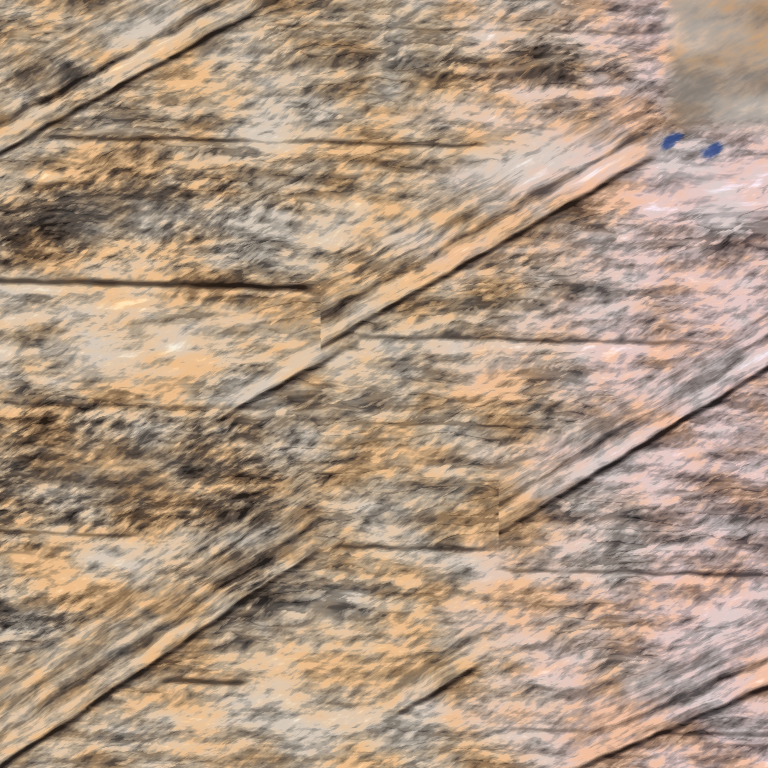
Give the GLSL for this texture, as a WebGL 2 fragment shader.

```glsl
#version 300 es
precision highp float;
// Weathered boards: level planks with broken seams, crossed by slanted battens.
// Stretched gradient noise gives a tone for grain, flecks and stains; the tone
// then runs through a wood colour ramp that cools towards the right.
uniform vec2 u_resolution;
out vec4 fragColor;
#define BASE_TONE 0.63
#define GRAIN_DEPTH 0.95
#define FLECK_DEPTH 0.9
#define BROAD_DEPTH 0.75
#define SEAM_WIDTH 0.0024
#define GAP_WIDTH 0.0036
#define COOL_TINT vec3(1.02, 1.01, 1.17)
#define SOOT vec3(0.15, 0.12, 0.10)
#define DARK vec3(0.35, 0.30, 0.26)
#define BROWN vec3(0.55, 0.48, 0.40)
#define TAN vec3(0.71, 0.64, 0.55)
#define PALE vec3(0.89, 0.78, 0.66)

// Battens: start and end of the lower edge, then their widths
const vec4 BATTENS[7] = vec4[7](
  vec4(-0.05, 0.777, 0.36, 1.004), vec4(0.416, 0.551, 0.866, 0.808),
  vec4(-0.05, -0.03, 0.43, 0.297), vec4(0.648, 0.308, 1.05, 0.555),
  vec4(0.47, 0.045, 0.65, 0.153), vec4(0.7, -0.02, 1.05, 0.13), vec4(0.24, 0.43, 0.465, 0.558));
const float WIDTHS[7] = float[7](0.11, 0.095, 0.115, 0.075, 0.055, 0.1, 0.035);
// Seams: left end, right end, height, strength
const vec4 SEAMS[11] = vec4[11](
  vec4(0.05, 0.64, 0.822, 0.7), vec4(-0.1, 0.416, 0.634, 1.3), vec4(0.46, 0.93, 0.562, 0.7),
  vec4(0.45, 0.74, 0.449, 0.4), vec4(0.43, 0.64, 0.289, 0.7), vec4(0.64, 1.1, 0.258, 0.65),
  vec4(-0.1, 0.19, 0.307, 0.6), vec4(0.2, 0.33, 0.113, 1.1), vec4(0.65, 1.1, 0.05, 0.6),
  vec4(0.35, 0.86, 0.967, 0.4), vec4(-0.1, 0.36, 0.475, 0.45));
// Stains: centre, half length, tone change
const vec4 STAINS[12] = vec4[12](
  vec4(0.16, 0.72, 0.18, -0.34), vec4(0.15, 0.385, 0.22, -0.36), vec4(0.03, 0.21, 0.09, -0.34),
  vec4(0.49, 0.66, 0.07, -0.34), vec4(0.28, 0.26, 0.07, -0.32), vec4(0.07, 0.89, 0.08, -0.34),
  vec4(0.29, 0.622, 0.065, -0.22), vec4(0.67, 0.91, 0.09, -0.26), vec4(0.055, 0.77, 0.026, 0.5),
  vec4(0.72, 0.79, 0.12, 0.26), vec4(0.28, 0.535, 0.17, 0.14), vec4(0.99, 0.755, 0.11, 0.4));

vec2 gradientAt(vec2 cell) {
  vec2 k = vec2(dot(cell, vec2(127.1, 311.7)), dot(cell, vec2(269.5, 183.3)));
  return 2.0 * fract(sin(k) * 43758.5) - 1.0;
}
float gradientNoise(vec2 p) {
  vec2 i = floor(p), f = fract(p), o = vec2(0.0, 1.0);
  vec2 u = f * f * f * (f * (f * 6.0 - 15.0) + 10.0);
  float low = mix(dot(gradientAt(i), f), dot(gradientAt(i + o.yx), f - o.yx), u.x);
  float high = mix(dot(gradientAt(i + o), f - o), dot(gradientAt(i + 1.0), f - 1.0), u.x);
  return mix(low, high, u.y);
}
float fbm(vec2 p) {
  float sum = 0.0, amp = 0.6;
  for (int i = 0; i < 4; i++, amp *= 0.6) {
    sum += amp * gradientNoise(p);
    p = p * 1.9 + 17.3;
  }
  return sum;
}
vec2 turn(vec2 p, float a) { return mat2(cos(a), -sin(a), sin(a), cos(a)) * p; }
float bell(float d, float w) { return exp(-d * d / (w * w)); }
float between(float x, float a, float b, float softA, float softB) {
  return smoothstep(a, a + softA, x) * (1.0 - smoothstep(b - softB, b, x));
}
vec3 woodRamp(float t) {
  vec3 c = mix(SOOT, DARK, smoothstep(-0.35, 0.1, t));
  c = mix(c, BROWN, smoothstep(0.08, 0.4, t));
  c = mix(c, TAN, smoothstep(0.38, 0.65, t));
  c = mix(c, PALE, smoothstep(0.62, 0.88, t));
  return mix(c, vec3(0.98, 0.94, 0.86), smoothstep(1.0, 1.45, t));
}

void main() {
  vec2 uv = gl_FragCoord.xy / u_resolution;
  float broad = fbm(uv * vec2(4.0, 8.0) + 3.0);
  float wobble = gradientNoise(uv * 24.0) * 0.004;
  vec2 bent = uv + vec2(0.0, 0.02 * broad + wobble);
  // Planks: level grain, short slanted flecks and thin dark cracks
  float flecks = fbm(turn(bent, 0.5) * vec2(36.0, 100.0));
  float cracks = bell(gradientNoise(turn(bent, 0.12) * vec2(13.0, 58.0)) + 0.3 * flecks, 0.05);
  float tone = BASE_TONE + BROAD_DEPTH * broad + FLECK_DEPTH * flecks
    + GRAIN_DEPTH * fbm(bent * vec2(10.0, 54.0)) - 0.2 * cracks * smoothstep(0.15, -0.1, broad);
  // Seams with a worn pale lip below
  for (int i = 0; i < 11; i++) {
    vec4 s = SEAMS[i];
    float d = uv.y - s.z + 0.02 * (uv.x - max(s.x, 0.0)) + wobble;
    float dark = (0.6 + 0.8 * flecks) * bell(d, SEAM_WIDTH * (0.6 + s.w));
    tone += between(uv.x, s.x, s.y, 0.02, 0.02) * s.w * (0.2 * bell(d + 0.009, 0.006) - dark);
  }
  // Battens: find the covering one, with the gap and shadow beneath
  vec2 local = vec2(0.0);
  float cover = 0.0, gap = 0.0, shade = 0.0;
  for (int i = 0; i < 7; i++) {
    vec4 b = BATTENS[i];
    vec2 axis = normalize(b.zw - b.xy), rel = uv - b.xy;
    vec2 q = vec2(dot(rel, axis), axis.x * rel.y - axis.y * rel.x + wobble);
    float span = between(uv.x, b.x, b.z, i > 3 ? 0.1 : 0.003, 0.05);
    float top = WIDTHS[i] + 0.04 * broad;
    float mask = span * between(q.y, -0.0015, top, 0.003, 0.02);
    if (mask > cover) { cover = mask; local = q + vec2(float(i) * 3.7, 0.0); }
    gap = max(gap, span * bell(q.y + GAP_WIDTH, GAP_WIDTH));
    shade = max(shade, span * between(q.y, -0.03, 0.002, 0.03, 0.004));
  }
  float battenTone = BASE_TONE + 0.5 * broad + GRAIN_DEPTH * fbm(local * vec2(9.0, 80.0))
    + 0.75 * flecks + 0.2 * bell(local.y - 0.012, 0.009) - 0.4 * bell(local.y - 0.029 + wobble, 0.005);
  tone = mix(tone - 0.2 * shade, battenTone, cover) - gap * (0.65 + broad + flecks);
  // Stains and bleached spots with ragged rims
  for (int i = 0; i < 12; i++) {
    vec4 s = STAINS[i];
    float r = length((uv - s.xy) / (s.z * vec2(1.0, 0.36))) + 0.9 * flecks + 0.6 * broad;
    tone += s.w * (1.0 - smoothstep(0.4, 1.2, r));
  }
  // Smooth blurred corner
  float corner = between(uv.x, 0.85, 1.2, 0.04, 0.1) * smoothstep(0.81, 0.86, uv.y);
  tone = mix(tone, 0.58 + 0.9 * broad + 0.2 * flecks, corner);
  // Colour: warm left, lilac right, peach and grey patches
  float cool = smoothstep(0.5, 0.95, uv.x + 0.35 * broad) * (1.0 - 0.7 * corner);
  vec3 color = woodRamp(tone) * mix(vec3(1.0), COOL_TINT, cool);
  float hue = fbm(uv * vec2(7.0, 12.0) + 40.0) + 0.4 * flecks;
  color *= mix(vec3(1.0), vec3(1.05, 0.96, 0.84), smoothstep(-0.05, 0.25, hue));
  color = mix(color, vec3(dot(color, vec3(0.3, 0.59, 0.11))), 0.5 * smoothstep(0.0, -0.3, hue));
  // Two blue paint smears
  for (int i = 0; i < 2; i++) {
    vec2 p = turn(uv - vec2(0.874, 0.817) - float(i) * vec2(0.054, -0.013), 0.65);
    float smear = 1.0 - smoothstep(0.4, 1.1, length(p / vec2(0.02, 0.009)) + flecks);
    color = mix(color, vec3(0.17, 0.27, 0.52), 0.8 * smear);
  }
  fragColor = vec4(clamp(color, 0.0, 1.0), 1.0);
}
```
